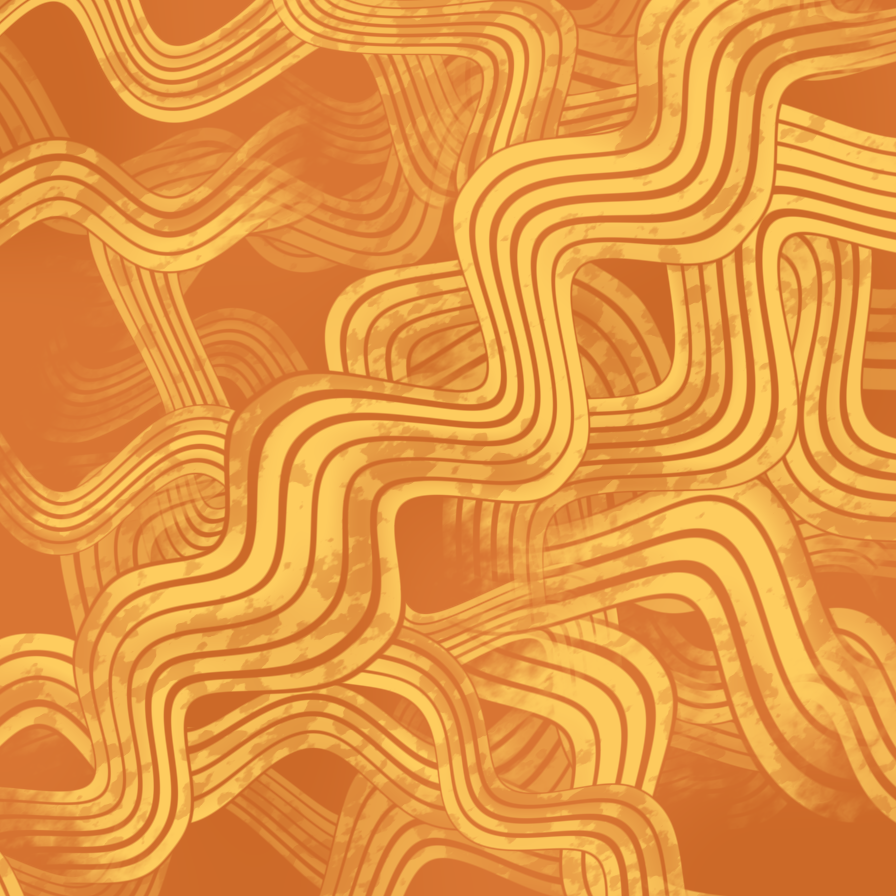
This pattern is drawn by a WebGL 2 fragment shader. Its source:

```glsl
#version 300 es
precision highp float;

uniform vec2 u_resolution;
out vec4 fragColor;

float hash(vec2 p) {
    vec3 q = fract(p.xyx * vec3(0.1031, 0.1030, 0.0973));
    q += dot(q, q.yzx + 33.33);
    return fract((q.x + q.y) * q.z);
}

float noise(vec2 p) {
    vec2 cell = floor(p), f = fract(p);
    f = f * f * (3.0 - 2.0 * f);
    return mix(mix(hash(cell), hash(cell + vec2(1, 0)), f.x),
               mix(hash(cell + vec2(0, 1)), hash(cell + vec2(1, 1)), f.x), f.y);
}

float fbm(vec2 p) {
    float sum = 0.0, weight = 0.53;
    for (int i = 0; i < 4; i++) {
        sum += weight * noise(p);
        p = mat2(1.6, 1.2, -1.2, 1.6) * p + 7.3;
        weight *= 0.5;
    }
    return sum;
}

vec2 rotate(vec2 p, float angle) {
    float c = cos(angle), s = sin(angle);
    return vec2(c * p.x + s * p.y, c * p.y - s * p.x);
}

// Returns the paint tone (x) and the coverage (y) of one striped, waving band.
vec2 ribbon(vec2 p, float angle, vec2 halfSize, float frequency, float bend,
            float phase, float stripes, float seed, float grain) {
    vec2 warp = vec2(noise(p * 4.0 + seed), noise(p * 4.0 + seed + 40.0)) - 0.5;
    vec2 q = rotate(p, angle) + 0.05 * warp;

    // Centre line: a main wave with a slower one to break the rhythm
    float t = q.x * frequency + phase;
    float wave = bend / frequency * (sin(t) + 0.35 * sin(0.6 * t + seed));
    float slope = bend * (cos(t) + 0.21 * cos(0.6 * t + seed));
    float width = halfSize.y * (0.95 + 0.2 * sin(0.45 * t + seed));
    float across = (q.y - wave) * pow(1.0 + slope * slope, -0.25) / width;

    // Stripes of slightly unequal thickness
    float lane = (across * 0.5 + 0.5) * stripes;
    float blur = 0.8 * fwidth(lane) + 0.01;
    float thickness = 0.36 + 0.05 * sin(across * 3.0 + seed + 0.3 * t);
    float stripe = smoothstep(-blur, blur, thickness - abs(fract(lane) - 0.5));
    float band = smoothstep(-blur, blur, (1.0 - abs(across)) * 0.5 * stripes);
    float ends = smoothstep(0.0, 0.13, halfSize.x - abs(q.x) + 0.14 * (grain - 0.5));

    // Uneven paint with worn patches
    float patchy = noise(vec2(q.x * 7.0, lane * 0.7) + seed * 3.0);
    float wear = smoothstep(0.54, 0.65, grain + 0.45 * (patchy - 0.5));
    float paint = min(1.0, 1.18 - 0.55 * patchy) - 0.33 * wear;
    return vec2(stripe * paint, band * ends);
}

void main() {
    vec2 p = gl_FragCoord.xy / u_resolution;
    float grain = fbm(rotate(p, 0.65) * vec2(38.0, 62.0));
    float tone = 0.0;

    // Scattered ribbons, from faint at the back to bright in front
    const int COUNT = 28;
    for (int i = 0; i < COUNT; i++) {
        float id = float(i), depth = id / float(COUNT - 1);
        vec2 centre = fract(id * vec2(0.7549, 0.5698) + vec2(0.15, 0.8)) * 1.1 - 0.05;
        float a = hash(vec2(id, 3.0)), b = hash(vec2(id, 11.0));
        float c = hash(vec2(id, 23.0)), d = hash(vec2(id, 37.0));
        vec2 halfSize = vec2(0.2 + 0.22 * b, 0.045 + 0.045 * c);
        vec2 layer = ribbon(p - centre, mix(-1.0, 1.2, a), halfSize,
                            mix(23.0, 13.0, c), 0.8 + 0.6 * d, 6.28 * b,
                            floor(4.0 + 3.0 * d), id * 5.7, grain);
        float strength = mix(0.3, 1.0, smoothstep(0.0, 0.75, depth));
        tone = mix(tone, layer.x * strength, layer.y);
    }

    // Main ribbon climbing across the whole canvas
    vec2 front = ribbon(p - vec2(0.47, 0.53), 0.84, vec2(0.69, 0.092), 20.0, 1.1,
                        3.2, 6.0, 2.0, grain);
    tone = mix(tone, front.x, front.y);

    // Burnt orange ground under golden paint
    vec3 ground = mix(vec3(0.80, 0.41, 0.155), vec3(0.85, 0.46, 0.20),
                      smoothstep(0.2, 0.8, noise(p * 3.5 + 9.0)));
    vec3 gold = vec3(0.995, 0.80, 0.37);
    fragColor = vec4(mix(ground, gold, clamp(tone, 0.0, 1.0)), 1.0);
}
```
